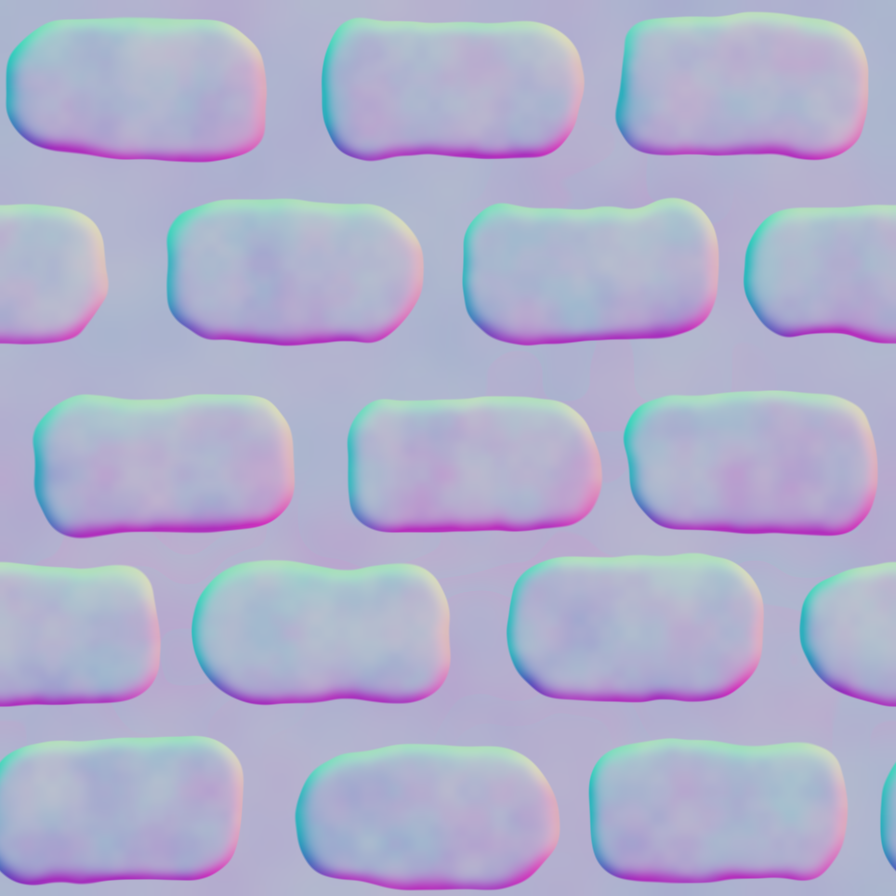
A Shadertoy shader for this texture map:

```glsl
// Tangent-space normal map of a wall of soft, pillow-edged bricks in staggered rows
#define ROWS 5
#define COLUMNS 3.0
#define HALF_SIZE vec2(0.1445, 0.0795)
#define CORNER 0.058
#define JITTER 0.0105
#define WOBBLE 0.013
#define BEVEL 0.011
#define SHOULDER 0.022
#define BRICK_DENTS 0.42
#define MORTAR_DENTS 0.22
#define FLAT_COLOR vec3(0.69, 0.70, 0.81)

const float TAU = 6.2831853;

// Per row: first brick centre x, row centre y, phase of the sideways jitter
const vec3 LAYOUT[ROWS] = vec3[ROWS](
    vec3(0.163, 0.902, 2.73), vec3(0.322, 0.700, 1.20), vec3(0.182, 0.484, 1.70),
    vec3(0.038, 0.296, -1.38), vec3(0.135, 0.092, 2.73));

vec2 hash22(vec2 p) {
    vec3 q = fract(p.xyx * vec3(0.1031, 0.1030, 0.0973));
    q += dot(q, q.yzx + 33.33);
    return fract((q.xx + q.yz) * q.zy);
}

// Two-channel value noise in -0.5..0.5 that wraps after one canvas
vec2 noise(vec2 uv, vec2 cells, float seed) {
    vec2 p = uv * cells, i = floor(p), f = p - i;
    f = f * f * f * (f * (f * 6.0 - 15.0) + 10.0);
    vec2 a = mod(i, cells) + seed, b = mod(i + 1.0, cells) + seed;
    return mix(mix(hash22(a), hash22(vec2(b.x, a.y)), f.x),
               mix(hash22(vec2(a.x, b.y)), hash22(b), f.x), f.y) - 0.5;
}

vec2 dents(vec2 uv, float cells, float seed) {
    return 0.55 * noise(uv, vec2(cells), seed)
         + 0.30 * noise(uv, vec2(cells * 2.0), seed + 51.0)
         + 0.15 * noise(uv, vec2(cells * 4.0), seed + 97.0);
}

// Rounded box with a seamless interior: x = distance, yz = outward direction
vec3 softBox(vec2 p, vec2 halfSize) {
    const float blend = 0.02;
    vec2 v = abs(p) - halfSize + CORNER;
    vec2 root = sqrt(v * v + blend * blend);
    vec2 rise = 0.5 * (v + root);
    float len = length(rise);
    vec2 dir = sign(p) * rise * 0.5 * (1.0 + v / root) / len;
    return vec3(len - CORNER, dir);
}

// Nearest brick on the wrapped wall; also returns its id
vec3 nearestBrick(vec2 uv, out vec2 id) {
    vec3 best = vec3(1e3, 0.0, 0.0);
    id = vec2(0.0);
    for (int row = 0; row < ROWS; row++) {
        vec3 place = LAYOUT[row];
        vec2 p = uv - place.xy;
        p.y -= round(p.y);
        float column = round(p.x * COLUMNS);
        p.x -= column / COLUMNS + JITTER * cos(TAU * column / COLUMNS - place.z);
        vec2 brick = vec2(mod(column, COLUMNS), float(row));
        vec2 vary = hash22(brick + 7.0) - 0.5;
        p.y -= 0.006 * vary.x + 0.03 * vary.y * p.x;
        vec3 box = softBox(p, HALF_SIZE + 0.003 * vary.yx);
        if (box.x < best.x) {
            best = box;
            id = brick;
        }
    }
    return best;
}

// Faint flaked plates in the mortar: long ramps ending in sharp lips
vec2 flakes(vec2 uv) {
    float level = noise(uv, vec2(5.0, 7.0), 21.0).x + 0.25 * noise(uv, vec2(19.0), 33.0).y;
    float ramp = fract(level * 4.0);
    float lip = ramp * (1.0 - smoothstep(0.94, 1.0, ramp));
    float worn = smoothstep(0.0, 0.3, noise(uv, vec2(3.0), 63.0).x);
    return vec2(0.10, -0.07) * lip * worn;
}

// Encode slope as colour: steep negative slopes darken more than positive ones lighten
vec3 encodeNormal(vec2 n) {
    n = clamp(n, -1.0, 1.0);
    vec2 shift = 0.34 * n - 0.17 * n * n;
    return FLAT_COLOR + vec3(shift, -0.07 * min(dot(n, n), 1.0));
}

void mainImage(out vec4 fragColor, in vec2 fragCoord) {
    vec2 uv = fragCoord / iResolution.xy;

    // Hand-worn outline
    vec2 warp = WOBBLE * noise(uv, vec2(13.0), 3.0) + 0.004 * noise(uv, vec2(31.0), 11.0);
    vec2 id;
    vec3 brick = nearestBrick(uv + warp, id);

    // Steep rim, then a gentle shoulder towards the face
    float depth = max(-brick.x, 0.0);
    float rim = depth / BEVEL;
    float slope = 0.72 * exp(-rim * rim) + 0.32 * exp(-depth / SHOULDER);
    vec2 tilt = 0.10 * (hash22(id + 19.0) - 0.5);
    vec2 face = brick.yz * slope + tilt + BRICK_DENTS * dents(uv, 17.0, 5.0);

    vec2 mortar = MORTAR_DENTS * dents(uv, 8.0, 41.0) + flakes(uv);

    float edge = max(0.0015, 0.75 / iResolution.y);
    float cover = 1.0 - smoothstep(-edge, edge, brick.x);
    fragColor = vec4(mix(encodeNormal(mortar), encodeNormal(face), cover), 1.0);
}
```
